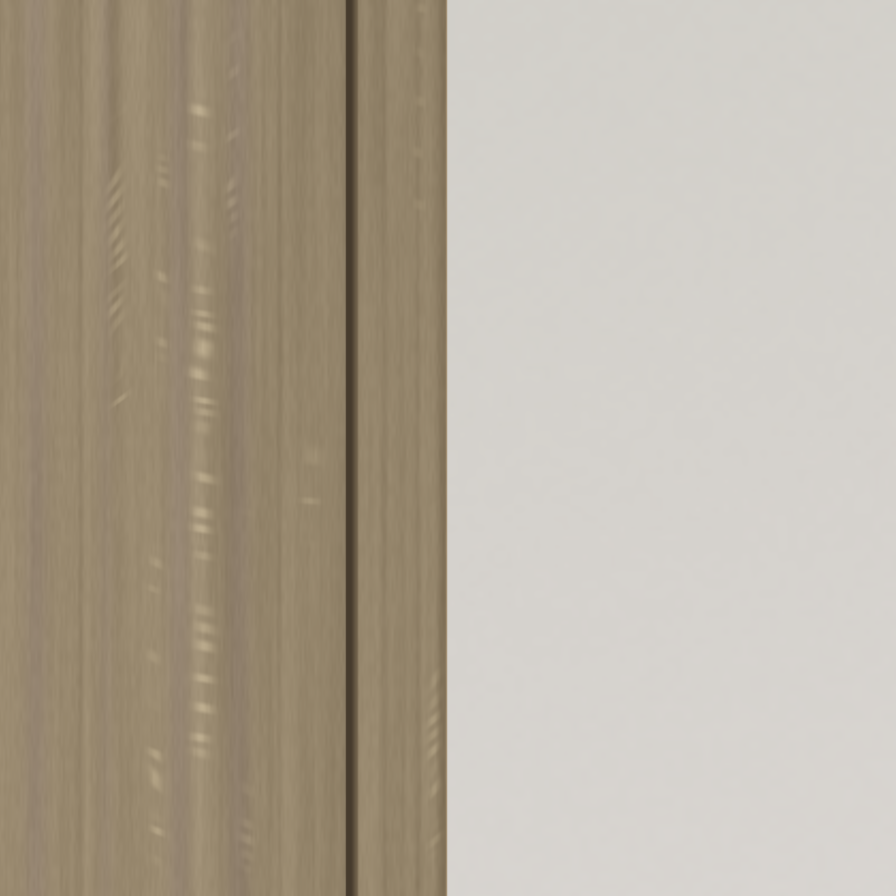
A WebGL 1 fragment shader for this texture:

```glsl
precision highp float;
// Upright wood panel on the left half, beside a plain pale wall.
// Grain is noise stretched along y, tinted by soft vertical bands;
// short slanted flecks, a shadowed groove and a thin lit edge finish it.

uniform vec2 u_resolution;

const float PANEL_EDGE = 0.499;
const float GROOVE_LEFT = 0.386;
const float GROOVE_RIGHT = 0.400;

float hash(vec2 p) {
  return fract(sin(dot(p, vec2(127.1, 311.7))) * 43758.5453);
}

float noise(vec2 p) {
  vec2 i = floor(p);
  vec2 f = fract(p);
  f = f * f * (3.0 - 2.0 * f);
  float low = mix(hash(i), hash(i + vec2(1.0, 0.0)), f.x);
  float high = mix(hash(i + vec2(0.0, 1.0)), hash(i + vec2(1.0, 1.0)), f.x);
  return mix(low, high, f.y);
}

// Soft vertical band centred on a given x.
float band(float x, float center, float width) {
  float d = (x - center) / width;
  return exp(-d * d);
}

// Layers of vertical streaks, centred on zero.
float grain(vec2 p) {
  float sum = 0.0;
  float weight = 0.5;
  vec2 scale = vec2(38.0, 0.7);
  for (int i = 0; i < 4; i++) {
    sum += weight * (noise(p * scale + float(i) * 17.3) - 0.5);
    scale *= vec2(2.1, 2.3);
    weight *= 0.68;
  }
  return sum;
}

// Column of short pale dashes; slant tilts each dash.
float flecks(vec2 p, float center, float width, vec2 span, float slant, float seed) {
  float wobble = (noise(vec2(seed, p.y * 24.0)) - 0.5) * width;
  float dx = p.x - center - wobble;
  float y = (p.y + dx * slant) * 52.0 + 1.4 * noise(vec2(p.y * 19.0, seed));
  float strength = smoothstep(0.3, 0.9, hash(vec2(floor(y), seed)));
  float f = fract(y);
  float dash = smoothstep(0.05, 0.4, f) * (1.0 - smoothstep(0.55, 0.95, f));
  float patches = smoothstep(0.2, 0.65, noise(vec2(seed * 3.1, p.y * 9.0)));
  float inside = smoothstep(span.x - 0.03, span.x + 0.03, p.y)
               * (1.0 - smoothstep(span.y - 0.03, span.y + 0.03, p.y));
  return band(dx, 0.0, width) * dash * strength * patches * inside;
}

float allFlecks(vec2 p) {
  float sum = flecks(p, 0.131, 0.008, vec2(0.38, 0.92), -1.2, 3.0);
  sum += 0.8 * flecks(p, 0.181, 0.006, vec2(0.57, 0.84), 0.3, 7.0);
  sum += 1.2 * flecks(p, 0.226, 0.010, vec2(0.16, 0.90), 0.2, 11.0);
  sum += 0.8 * flecks(p, 0.260, 0.006, vec2(0.74, 1.05), -0.7, 15.0);
  sum += flecks(p, 0.174, 0.007, vec2(0.05, 0.38), 0.5, 19.0);
  sum += 0.7 * flecks(p, 0.277, 0.007, vec2(0.04, 0.44), 0.4, 23.0);
  sum += 0.8 * flecks(p, 0.345, 0.010, vec2(0.40, 0.59), 0.1, 27.0);
  sum += 0.9 * flecks(p, 0.485, 0.006, vec2(0.06, 0.45), -0.9, 31.0);
  sum += 0.6 * flecks(p, 0.075, 0.006, vec2(0.40, 0.54), 0.6, 35.0);
  sum += 0.6 * flecks(p, 0.468, 0.005, vec2(0.75, 1.00), 0.2, 39.0);
  return sum;
}

vec3 woodColor(vec2 p) {
  vec3 color = vec3(0.583, 0.522, 0.420);
  color += vec3(0.024, 0.022, 0.021) * (1.0 - smoothstep(0.05, 0.38, p.x));

  // Cool and pale bands
  float cool = band(p.x, 0.040, 0.012) + 0.6 * band(p.x, 0.118, 0.008)
             + band(p.x, 0.200, 0.012) + band(p.x, 0.266, 0.013);
  color += cool * vec3(-0.018, -0.020, 0.006);
  color += 0.035 * band(p.x, 0.226, 0.014);

  // Dark seams
  float seams = band(p.x, 0.126, 0.007) * smoothstep(0.35, 0.9, p.y)
              + 0.6 * band(p.x, 0.090, 0.003) + 0.6 * band(p.x, 0.312, 0.003)
              + 0.7 * band(p.x, 0.429, 0.004) + 0.6 * band(p.x, 0.466, 0.004)
              + 1.4 * band(p.x, 0.497, 0.009);
  color -= seams * vec3(0.052, 0.052, 0.048);

  // Streaks, pores and flecks
  color += grain(p) * vec3(0.094, 0.092, 0.087);
  color += (noise(p * vec2(420.0, 75.0)) - 0.5) * 0.022;
  color += allFlecks(p) * vec3(0.095, 0.094, 0.080);
  return color * mix(0.985, 1.01, 1.0 - p.y);
}

vec3 addGroove(vec3 color, float x, float pixel) {
  float enter = smoothstep(GROOVE_LEFT - pixel, GROOVE_LEFT + pixel, x);
  float leave = 1.0 - smoothstep(GROOVE_RIGHT - 0.002, GROOVE_RIGHT + 0.001, x);
  vec3 shadow = mix(vec3(0.275, 0.230, 0.175), vec3(0.435, 0.375, 0.290),
                    smoothstep(0.391, 0.399, x));
  color *= 1.0 - 0.07 * band(x, GROOVE_LEFT, 0.006);
  return mix(color, shadow, enter * leave);
}

vec3 wallColor(vec2 p) {
  float light = clamp(0.85 - 0.85 * p.y + 0.3 * (p.x - 0.5), 0.0, 1.0);
  vec3 color = mix(vec3(0.822, 0.812, 0.788), vec3(0.846, 0.832, 0.816), light);
  return color + (noise(p * 95.0) - 0.5) * 0.006;
}

void main() {
  vec2 p = gl_FragCoord.xy / u_resolution;
  float pixel = 1.0 / u_resolution.x;
  vec3 wood = addGroove(woodColor(p), p.x, pixel);
  wood = mix(wood, vec3(0.70, 0.60, 0.46), 0.7 * band(p.x, PANEL_EDGE, 0.0014));
  float wall = smoothstep(PANEL_EDGE - pixel, PANEL_EDGE + pixel, p.x);
  gl_FragColor = vec4(mix(wood, wallColor(p), wall), 1.0);
}
```
